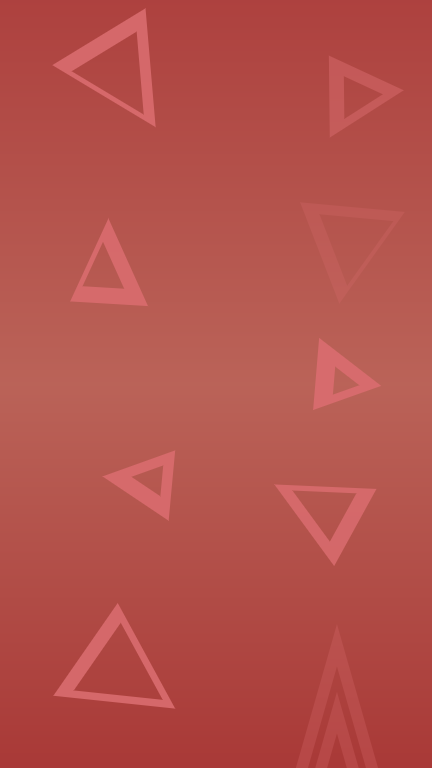
Give the GLSL for this background, as a Shadertoy shader.

```glsl
// Hollow, irregular triangles scattered over a vertical red gradient,
// with a nested spike rising from the lower edge. Each triangle is a
// half-plane distance with a smaller, shifted copy of itself cut out.

#define TOP_RED      vec3(0.680, 0.255, 0.245)
#define MIDDLE_RED   vec3(0.730, 0.387, 0.345)
#define BOTTOM_RED   vec3(0.662, 0.223, 0.215)
#define SHAPE_PINK   vec3(0.850, 0.420, 0.430)
#define COUNT        8
#define RADIUS_RANGE vec2(0.092, 0.152)
#define HOLE_RANGE   vec2(0.38, 0.73)
#define JITTER       vec2(0.12, 0.05)
#define SPIKE_X      0.78
#define SPIKE_SLOPE  3.5
#define SPIKE_ALPHA  0.28
#define SEED         3.0

const float TAU = 6.2831853;

float hash(float index, float channel) {
    return fract(sin(index * 12.99 + channel * 78.23 + SEED) * 4375.85);
}

// Twelfth turns, cycling so that neighbours never point the same way
float rotation(float i) {
    float steps = 3.0 - 2.0 * mod(i, 2.0) - mod(floor(i / 2.0), 2.0);
    return TAU / 12.0 * (steps + 0.3 * (hash(i, 1.0) - 0.5));
}

// Corner k of triangle i, around its own centre, counter-clockwise
vec2 corner(float i, float k, float radius) {
    k = mod(k, 3.0);
    float angle = rotation(i) + TAU * k / 3.0 + 0.3 * (hash(i, 2.0 + k) - 0.5);
    return radius * mix(0.9, 1.12, hash(i, 5.0 + k)) * vec2(cos(angle), sin(angle));
}

// Largest distance to the three edge lines keeps the corners sharp
float triangleDistance(vec2 p, float i, float radius) {
    float d = -1e3;
    for (int k = 0; k < 3; k++) {
        vec2 a = corner(i, float(k), radius);
        vec2 edge = corner(i, float(k + 1), radius) - a;
        d = max(d, dot(p - a, normalize(vec2(edge.y, -edge.x))));
    }
    return d;
}

// Sizes swell and shrink along the climb; larger ones are thinner
float hollowTriangle(vec2 p, float i) {
    float size = 0.5 + 0.5 * cos(1.15 * i);
    float radius = mix(RADIUS_RANGE.x, RADIUS_RANGE.y, size);
    float scale = mix(HOLE_RANGE.x, HOLE_RANGE.y, size);
    float turn = TAU * hash(i, 9.0);
    vec2 shift = 0.22 * radius * (1.0 - scale) * vec2(cos(turn), sin(turn));
    float hole = triangleDistance((p - shift) / scale, i, radius) * scale;
    return max(triangleDistance(p, i, radius), -hole);
}

// Two nested chevrons that share one axis
float spikeDistance(vec2 p) {
    float level = p.y + SPIKE_SLOPE * abs(p.x - SPIKE_X);
    float outer = abs(level - 0.284) - 0.049;
    float inner = abs(level - 0.128) - 0.048;
    return min(outer, inner) / length(vec2(1.0, SPIKE_SLOPE));
}

float coverage(float d) {
    return clamp(0.5 - d * iResolution.x, 0.0, 1.0);
}

void mainImage(out vec4 fragColor, in vec2 fragCoord) {
    vec2 p = fragCoord / iResolution.x;
    float height = iResolution.y / iResolution.x;

    // Gradient, lightest halfway up
    float t = 2.0 * p.y / height - 1.0;
    vec3 color = mix(MIDDLE_RED, t > 0.0 ? TOP_RED : BOTTOM_RED, abs(t));

    color = mix(color, SHAPE_PINK, SPIKE_ALPHA * coverage(spikeDistance(p)));

    // Two jittered columns; the right one starts higher and fades in waves
    for (int n = 0; n < COUNT; n++) {
        float i = float(n);
        float side = mod(i, 2.0);
        float row = floor(i / 2.0) / float(COUNT / 2 - 1);
        vec2 center = mix(vec2(0.29, height * mix(0.12, 0.91, row)),
                          vec2(0.80, height * mix(0.33, 0.87, row)), side);
        center += JITTER * (vec2(hash(i, 10.0), hash(i, 11.0)) - 0.5);
        float alpha = 0.92 - side * (0.28 + 0.45 * cos(0.9 * (i - 5.6)));
        color = mix(color, SHAPE_PINK, alpha * coverage(hollowTriangle(p - center, i)));
    }

    fragColor = vec4(color, 1.0);
}
```
